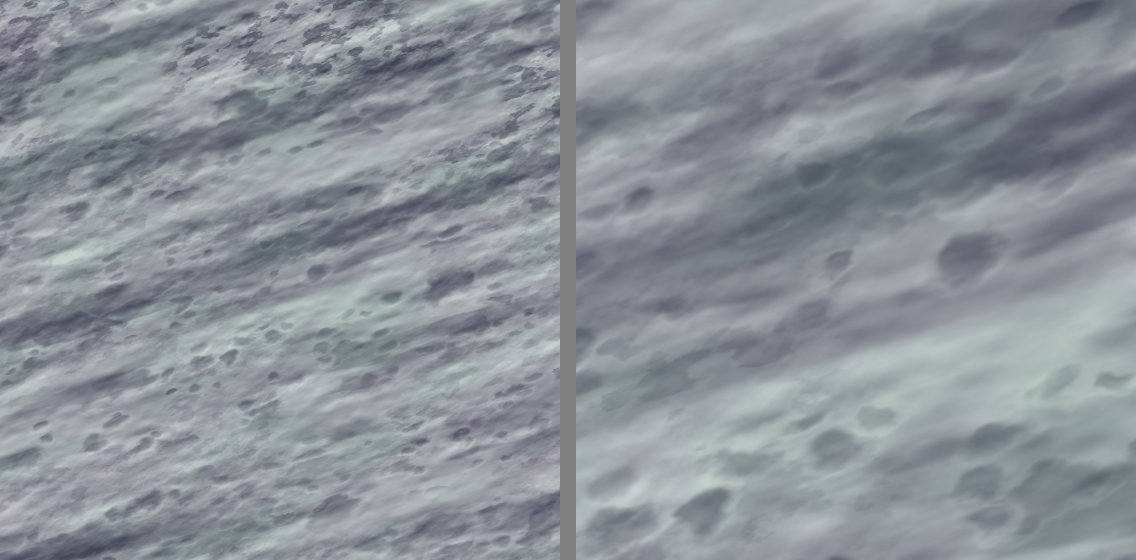
Left, the full canvas; right, a detail of the centre.
Reproduce this texture procedurally as a three.js fragment shader.

```glsl
// Trampled snow crossed by slanting ski tracks under a low, cool light.
// Sheared coordinates carry repeating track shadows and ridges, scattered
// pits, crumbs and embossed noise; their summed tone picks the colour.

varying vec2 vUv;

const vec3 SHADOW_COLOR = vec3(0.30, 0.31, 0.37);
const vec3 SNOW_COLOR = vec3(0.75, 0.78, 0.78);
const vec3 TINT = vec3(0.05, -0.03, 0.03);   // mauve against green
const float SLOPE = 0.31;
const float TRACK_OFFSET = 0.63;
const float TRACK_SPACING = 0.22;
const float BASE_TONE = 0.68;
const float SHADOW_DEPTH = 0.52;
const float PIT_CHANCE = 0.32;
const vec2 PIT_GRID = vec2(8.0, 14.0);
const vec2 LIGHT_STEP = vec2(-0.003, 0.012);

float hash(vec2 p) {
  vec3 h = fract(vec3(p.xyx) * 0.1031);
  h += dot(h, h.yzx + 33.33);
  return fract((h.x + h.y) * h.z);
}

float noise(vec2 p) {
  vec2 i = floor(p);
  vec2 f = fract(p);
  f = f * f * f * (f * (f * 6.0 - 15.0) + 10.0);
  float low = mix(hash(i), hash(i + vec2(1.0, 0.0)), f.x);
  float high = mix(hash(i + vec2(0.0, 1.0)), hash(i + vec2(1.0, 1.0)), f.x);
  return mix(low, high, f.y);
}

float fbm(vec2 p) {
  float sum = 0.0;
  float amplitude = 0.533;
  for (int i = 0; i < 4; i++) {
    sum += amplitude * noise(p);
    p = p * 2.03 + vec2(17.3, 9.1);
    amplitude *= 0.5;
  }
  return sum;
}

// Difference of heights toward the light: positive on lit faces.
float emboss(vec2 q, vec2 frequency, vec2 stepToLight) {
  return fbm(q * frequency) - fbm((q + stepToLight) * frequency);
}

// One layer of scattered hollows: x is shade, y is the lit lower rim.
vec2 pits(vec2 g, float seed) {
  vec2 result = vec2(0.0);
  vec2 cell = floor(g);
  for (int j = -1; j <= 1; j++) {
    for (int i = -1; i <= 1; i++) {
      vec2 id = cell + vec2(float(i), float(j));
      vec2 key = id + seed;
      vec2 center = id + 0.15 + 0.7 * vec2(hash(key + 31.7), hash(key + 57.1));
      float radius = mix(0.22, 0.44, hash(key + 83.9));
      vec2 e = (g - center) / (radius * vec2(1.1, 1.0));
      float d = length(e);
      float present = step(hash(key + 11.3), PIT_CHANCE);
      float shade = 1.0 - smoothstep(0.45, 1.05, d);
      shade *= mix(0.5, 1.0, smoothstep(-0.9, 0.5, e.y));
      shade *= mix(0.5, 1.0, hash(key + 5.5));
      float edge = (d - 1.15) / 0.25;
      float rim = exp(-edge * edge) * (1.0 - smoothstep(-0.8, 0.0, e.y));
      result = max(result, present * vec2(shade, rim));
    }
  }
  return result;
}

void main() {
  // Coordinates along and across the slanting flow
  vec2 q = vec2(vUv.x, vUv.y - SLOPE * vUv.x);
  float wobble = 0.03 * (noise(q * vec2(3.0, 5.0)) - 0.5);
  float ragged = fbm(q * vec2(28.0, 45.0)) - 0.5;

  // Repeating tracks, with a bright crest midway between them
  float row = (q.y + wobble - TRACK_OFFSET) / TRACK_SPACING;
  float track = floor(row + 0.5);
  float across = abs(row - track) * TRACK_SPACING;
  float crestDistance = 0.5 * TRACK_SPACING - across;
  float crest = exp(-pow(crestDistance / 0.018, 2.0));
  float open = smoothstep(0.005, 0.04, crestDistance);
  float gate = smoothstep(0.42, 0.6, noise(vec2(q.x * 3.2 + track * 17.0, track * 5.3)));
  float trackShade = gate * (1.0 - smoothstep(0.012, 0.033, across + 0.035 * ragged));
  trackShade *= 0.85 + 0.7 * ragged;

  // Pits at three sizes, with warped outlines
  vec2 warp = vec2(ragged, fbm(q * vec2(22.0, 38.0) + 40.0) - 0.5);
  vec2 hollow = vec2(0.0);
  float size = 1.0;
  for (int i = 0; i < 3; i++) {
    vec2 layer = pits(q * PIT_GRID * size + 0.7 * warp, float(i) * 37.0 + 4.0);
    hollow = max(hollow, layer * (1.0 - 0.12 * float(i)));
    size *= 1.65;
  }
  hollow *= open;

  // Soft dark streaks and crumbled patches, roughest near the top
  float streak = 0.5 * open * smoothstep(0.54, 0.7, fbm(q * vec2(5.0, 24.0) + 8.0));
  float top = smoothstep(0.6, 0.88, vUv.y);
  float rough = mix(0.3, 1.0, top) * smoothstep(0.35, 0.62, noise(q * vec2(5.0, 9.0) + 3.0));
  float crumbs = 0.8 * rough * smoothstep(0.54, 0.67, fbm(q * vec2(36.0, 66.0)));
  float light = (1.0 - trackShade) * (1.0 - hollow.x) * (1.0 - streak) * (1.0 - crumbs);

  // Relief, fine drag lines and final tone
  float tone = BASE_TONE - SHADOW_DEPTH * (1.0 - light);
  tone += 1.2 * emboss(q, vec2(7.0, 17.0), LIGHT_STEP);
  tone += (0.15 + 0.6 * rough) * emboss(q, vec2(38.0, 62.0), LIGHT_STEP * 0.35);
  tone += 0.22 * (fbm(vec2(q.x * 5.0, q.y * 65.0)) - 0.5);
  tone += 0.13 * crest + 0.12 * hollow.y;

  vec3 color = mix(SHADOW_COLOR, SNOW_COLOR, clamp(tone, -0.08, 1.08));
  color += TINT * (fbm(q * vec2(6.0, 12.0) + 70.0) - 0.5);
  gl_FragColor = vec4(color, 1.0);
}
```
